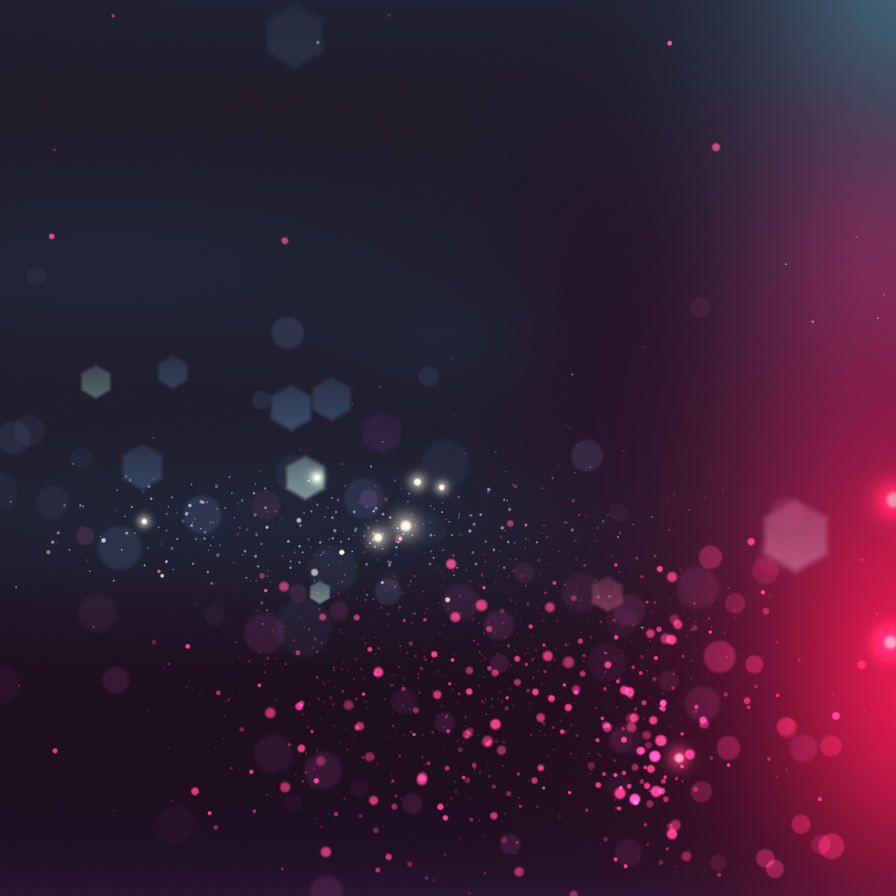
This background is drawn by a WebGL 2 fragment shader. Its source:

```glsl
#version 300 es
precision highp float;
// Dark blurred night with a crimson side glow, hexagonal bokeh and drifting sparks.

uniform vec2 u_resolution;
out vec4 outColor;

// Backdrop colours
const vec3 NIGHT = vec3(0.125, 0.110, 0.165);
const vec3 PLUM = vec3(0.115, 0.055, 0.125);
const vec3 SLATE = vec3(0.130, 0.155, 0.235);
const vec3 VIOLET = vec3(0.190, 0.110, 0.240);
const vec3 TEAL = vec3(0.250, 0.380, 0.460);
const vec3 WINE = vec3(0.500, 0.180, 0.360);
const vec3 BERRY = vec3(0.420, 0.090, 0.260);
const vec3 CRIMSON = vec3(0.900, 0.100, 0.310);
// Light colours
const vec3 STEEL = vec3(0.230, 0.310, 0.430);
const vec3 MIST = vec3(0.480, 0.590, 0.590);
const vec3 ROSE = vec3(0.720, 0.340, 0.490);
const vec3 PINK = vec3(1.000, 0.220, 0.480);
const vec3 CREAM = vec3(1.000, 0.960, 0.800);
const vec3 ICE = vec3(0.650, 0.750, 0.850);
// Regions holding the scattered lights
const vec2 SPARK_CENTER = vec2(0.57, 0.21);
const vec2 SPARK_SIZE = vec2(0.23, 0.14);
const vec2 DUST_CENTER = vec2(0.36, 0.405);
const vec2 DUST_SIZE = vec2(0.22, 0.050);
const float GRID_TILT = 0.42;

vec3 hash3(vec2 p) {
    vec3 q = fract(vec3(p.xyx) * vec3(0.1031, 0.1030, 0.0973));
    q += dot(q, q.yxz + 33.33);
    return fract((q.xxy + q.yzz) * q.zyx);
}

// Soft elliptical falloff
float glow(vec2 p, vec2 center, vec2 size) {
    vec2 q = (p - center) / size;
    return exp(-dot(q, q));
}

float hexDistance(vec2 p, float radius) {
    p = abs(p);
    return max(p.x, p.x * 0.5 + p.y * 0.866) - radius;
}

float fill(float d, float blur) {
    float w = max(blur, 0.75 / u_resolution.y);
    return 1.0 - smoothstep(-w, w, d);
}

// Out-of-focus hexagon, brighter at its lower rim
void lens(inout vec3 col, vec2 p, vec2 center, float radius, vec3 tint, float alpha) {
    vec2 q = p - center;
    float shade = 0.82 - 0.22 * q.y / radius;
    col = mix(col, tint, fill(hexDistance(q, radius), radius * 0.17) * alpha * shade);
}

// In-focus point with a small halo
void lamp(inout vec3 col, vec2 p, vec2 center, float radius, vec3 tint) {
    float d = length(p - center);
    col += tint * 0.5 * exp(-d * d / (radius * radius * 4.0));
    col = mix(col, mix(tint, vec3(1.0), 0.5), fill(d - radius * 0.75, radius * 0.35));
}

// Jittered discs on a tilted grid, thinning out away from a region center
float scatter(vec2 p, float cell, vec2 radii, float blur, vec2 center, vec2 size, float density, float seed) {
    float c = cos(GRID_TILT), s = sin(GRID_TILT);
    mat2 tilt = mat2(c, s, -s, c);
    vec2 g = tilt * p / cell;
    vec2 id = floor(g);
    vec3 place = hash3(id + seed), look = hash3(id + seed + 57.0);
    float radius = mix(radii.x, radii.y, look.x * look.x);
    float margin = min(radius * (1.0 + blur) / cell, 0.5);
    vec2 spot = mix(vec2(margin), vec2(1.0 - margin), place.xy);
    vec2 home = transpose(tilt) * ((id + spot) * cell);
    float keep = step(place.z, density * glow(home, center, size));
    return keep * fill(length(p - home) - radius, radius * blur) * mix(0.3, 1.0, look.y);
}

vec3 backdrop(vec2 p) {
    vec3 col = mix(PLUM, NIGHT, smoothstep(0.2, 0.47, p.y));
    col = mix(col, SLATE, 0.75 * glow(p, vec2(0.12, 0.70), vec2(0.38, 0.10)));
    col = mix(col, SLATE, 0.65 * glow(p, vec2(0.52, 0.62), vec2(0.16, 0.07)));
    col = mix(col, SLATE, 0.70 * glow(p, vec2(0.30, 0.42), vec2(0.50, 0.09)));
    col = mix(col, SLATE, 0.55 * glow(p, vec2(0.40, 1.03), vec2(0.70, 0.08)));
    col = mix(col, SLATE, 0.60 * glow(p, vec2(0.80, 0.92), vec2(0.14, 0.28)));
    col = mix(col, PLUM * 1.15, 0.70 * glow(p, vec2(0.70, 0.62), vec2(0.12, 0.24)));
    col = mix(col, VIOLET, 0.60 * exp(-p.y * 28.0));
    // Coloured light entering from the right
    col = mix(col, BERRY * 0.6, 0.60 * glow(p, vec2(0.92, 0.25), vec2(0.24, 0.34)));
    col = mix(col, WINE, 0.95 * glow(p, vec2(1.00, 0.69), vec2(0.16, 0.23)));
    col = mix(col, TEAL, glow(p, vec2(1.02, 1.03), vec2(0.17, 0.19)));
    col = mix(col, BERRY, 0.75 * glow(p, vec2(1.02, 0.47), vec2(0.19, 0.18)));
    return mix(col, CRIMSON, glow(p, vec2(1.03, 0.25), vec2(0.17, 0.26)));
}

void main() {
    vec2 p = gl_FragCoord.xy / u_resolution;
    vec3 col = backdrop(p);

    // Faint discs, then rosy discs beside the glow
    for (int i = 0; i < 2; i++) {
        float seed = 11.0 + 31.0 * float(i);
        col += STEEL * 0.25 * scatter(p, 0.075, vec2(0.010, 0.032), 0.15, vec2(0.28, 0.44), vec2(0.28, 0.11), 0.5, seed);
        col += WINE * 0.22 * scatter(p, 0.06, vec2(0.010, 0.024), 0.2, vec2(0.50, 0.22), vec2(0.38, 0.20), 0.4, seed + 5.0);
        col += PINK * 0.32 * scatter(p, 0.05, vec2(0.009, 0.018), 0.15, vec2(0.86, 0.17), vec2(0.09, 0.15), 0.6, seed + 9.0);
    }

    // Large hexagons
    lens(col, p, vec2(0.107, 0.574), 0.016, MIST, 0.55);
    lens(col, p, vec2(0.193, 0.585), 0.016, STEEL, 0.65);
    lens(col, p, vec2(0.325, 0.545), 0.022, STEEL, 0.90);
    lens(col, p, vec2(0.370, 0.555), 0.021, STEEL, 0.70);
    lens(col, p, vec2(0.159, 0.479), 0.022, STEEL, 0.70);
    lens(col, p, vec2(0.426, 0.518), 0.021, VIOLET * 1.3, 0.60);
    lens(col, p, vec2(0.329, 0.960), 0.031, STEEL, 0.35);
    lens(col, p, vec2(0.341, 0.467), 0.021, MIST, 0.95);
    lens(col, p, vec2(0.357, 0.339), 0.011, MIST, 0.85);
    lens(col, p, vec2(0.678, 0.337), 0.017, ROSE * 0.8, 0.70);
    lens(col, p, vec2(0.888, 0.402), 0.035, ROSE, 0.90);

    // Sparks and dust in overlapping layers
    for (int i = 0; i < 3; i++) {
        float seed = 101.0 + 47.0 * float(i);
        col += PINK * 0.9 * scatter(p, 0.023, vec2(0.0018, 0.0062), 0.4, SPARK_CENTER, SPARK_SIZE, 0.34, seed);
        col += PINK * scatter(p, 0.018, vec2(0.002, 0.006), 0.4, vec2(0.725, 0.17), vec2(0.035, 0.09), 0.42, seed + 7.0);
        col += PINK * 0.4 * scatter(p, 0.010, vec2(0.0007, 0.0018), 0.5, SPARK_CENTER + vec2(-0.05, 0.06), SPARK_SIZE, 0.2, seed + 13.0);
        col += ICE * 0.7 * scatter(p, 0.010, vec2(0.0007, 0.0019), 0.5, DUST_CENTER, DUST_SIZE, 0.22, seed + 19.0);
    }
    col += CREAM * scatter(p, 0.03, vec2(0.002, 0.004), 0.4, DUST_CENTER, DUST_SIZE, 0.25, 311.0);

    // Brightest lamps
    lamp(col, p, vec2(0.453, 0.413), 0.0075, CREAM);
    lamp(col, p, vec2(0.466, 0.462), 0.0050, CREAM);
    lamp(col, p, vec2(0.493, 0.456), 0.0040, CREAM);
    lamp(col, p, vec2(0.422, 0.400), 0.0060, CREAM);
    lamp(col, p, vec2(0.354, 0.467), 0.0040, CREAM);
    lamp(col, p, vec2(0.161, 0.418), 0.0038, CREAM);
    lamp(col, p, vec2(0.758, 0.154), 0.0065, PINK * 1.1);
    lamp(col, p, vec2(0.994, 0.283), 0.0090, PINK * 1.1);
    lamp(col, p, vec2(0.998, 0.442), 0.0110, CRIMSON);

    // Fine grain hides banding in the dark gradients
    col += (hash3(floor(p * 512.0)).x - 0.5) / 255.0;
    outColor = vec4(clamp(col, 0.0, 1.0), 1.0);
}
```
